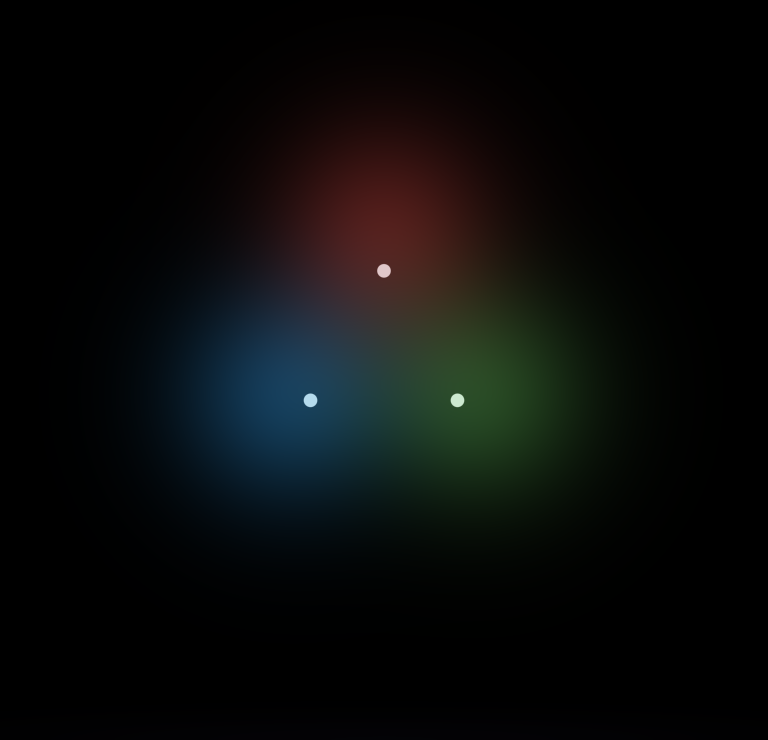
Give the GLSL for this background, as a WebGL 1 fragment shader.

```glsl
precision highp float;
// Three soft red, blue and green glows blending on black, each with a small pale dot.

uniform vec2 u_resolution;

// Gaussian falloff around a centre
float glow(vec2 p, vec2 centre) {
  vec2 d = p - centre;
  return exp(-46.0 * dot(d, d));
}

// Antialiased disc coverage
float disc(vec2 p, vec2 centre) {
  float edge = 0.75 / u_resolution.y;
  return 1.0 - smoothstep(-edge, edge, length(p - centre) - 0.0092);
}

void main() {
  // Height units, with x measured from the middle
  vec2 p = (gl_FragCoord.xy - vec2(0.5 * u_resolution.x, 0.0)) / u_resolution.y;

  // Additive coloured light
  vec3 color = vec3(0.32, 0.105, 0.095) * glow(p, vec2(0.0, 0.685));
  color += vec3(0.07, 0.235, 0.355) * glow(p, vec2(-0.130, 0.467));
  color += vec3(0.145, 0.28, 0.13) * glow(p, vec2(0.130, 0.467));

  // Faint violet haze along the lower edge
  color += vec3(0.012, 0.010, 0.022) * exp(-4.0 * p.x * p.x - 900.0 * p.y * p.y);

  // Pale dots at the corners of a triangle
  color = mix(color, vec3(0.88, 0.78, 0.79), disc(p, vec2(0.0, 0.634)));
  color = mix(color, vec3(0.71, 0.86, 0.93), disc(p, vec2(-0.0993, 0.459)));
  color = mix(color, vec3(0.80, 0.91, 0.81), disc(p, vec2(0.0993, 0.459)));

  gl_FragColor = vec4(color, 1.0);
}
```
